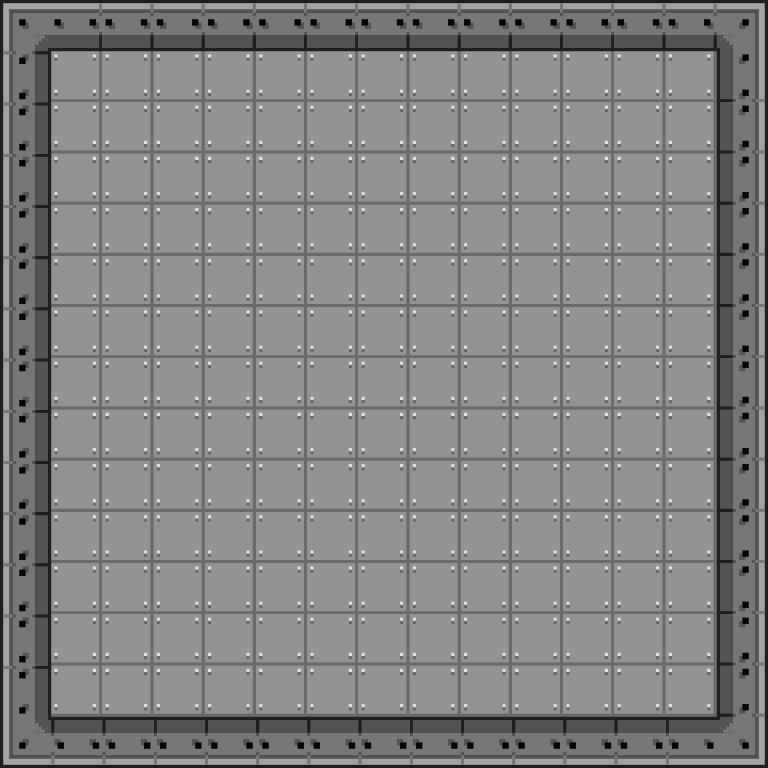
Give the GLSL for this pattern, as a WebGL 2 fragment shader.

```glsl
#version 300 es
precision highp float;
// A riveted floor of square plates inside a bolted, bevelled metal frame.
// Everything sits on a grid of 240 cells; plates repeat every 16 cells, and
// the four frame sides are one side folded by quarter turns.
#define GRID 240.0
#define PLATE 16.0
#define FLOOR_GREY 0.575
#define JOINT_GREY 0.415
#define RIVET_GREY 0.87
#define RIM_GREY 0.64
#define FRAME_GREY 0.465
#define BEVEL_GREY 0.325
#define LINE_GREY 0.12
#define BOLT_GREY 0.02

uniform vec2 u_resolution;
out vec4 fragColor;

float pixelSize;

// Antialiased coverage of the interval [a, b]
float span(float x, float a, float b) {
    return clamp((x - a) / pixelSize + 0.5, 0.0, 1.0)
         - clamp((x - b) / pixelSize + 0.5, 0.0, 1.0);
}

float box(vec2 p, vec2 corner, vec2 size) {
    return span(p.x, corner.x, corner.x + size.x)
         * span(p.y, corner.y, corner.y + size.y);
}

// Turn any side of the frame onto the top side
vec2 foldToTop(vec2 c) {
    if (abs(c.x) > abs(c.y)) return c.x > 0.0 ? vec2(c.y, -c.x) : vec2(-c.y, c.x);
    return c.y > 0.0 ? -c : c;
}

float plateFloor(vec2 p) {
    vec2 cell = mod(p, PLATE);
    float joint = max(span(cell.x, 15.0, 16.0), span(cell.y, 15.0, 16.0));
    float grey = mix(FLOOR_GREY, JOINT_GREY, joint);
    // Four rivets, each with a shadow below
    for (int i = 0; i < 4; i++) {
        vec2 at = vec2(i % 2 == 0 ? 1.0 : 13.0, i < 2 ? 1.0 : 12.0);
        grey = mix(grey, JOINT_GREY, box(cell, at + vec2(0.0, 1.0), vec2(1.0)));
        grey = mix(grey, RIVET_GREY, box(cell, at, vec2(1.0)));
    }
    return grey;
}

float bolt(float grey, vec2 p, vec2 at, float visible) {
    grey = mix(grey, BEVEL_GREY, visible * box(p, at + 1.0, vec2(2.0)));
    return mix(grey, BOLT_GREY, visible * box(p, at, vec2(2.0)));
}

float frame(vec2 side, vec2 inset) {
    float depth = side.y;
    // Nested bands, from the outer outline to the inner one
    float grey = LINE_GREY;
    grey = mix(grey, RIM_GREY, span(depth, 1.0, 3.0));
    grey = mix(grey, BEVEL_GREY, span(depth, 3.0, 4.0));
    grey = mix(grey, FRAME_GREY, span(depth, 4.0, 11.0));
    grey = mix(grey, BEVEL_GREY, span(depth, 11.0, 15.0));

    // Stepped cut at the bevel corners
    for (int i = 0; i < 3; i++) {
        float k = float(i);
        grey = mix(grey, FRAME_GREY, box(inset, vec2(11.0 + k, 11.0), vec2(1.0, 3.0 - k)));
    }

    // Seams between frame segments
    float along = mod(side.x, PLATE);
    float segment = step(PLATE, side.x) * step(side.x, GRID - PLATE);
    float seam = segment * span(along, 15.0, 16.0);
    grey = mix(grey, FRAME_GREY, seam * span(depth, 1.0, 4.0));
    grey = mix(grey, BEVEL_GREY, seam * span(depth, 4.0, 5.0));
    grey = mix(grey, BEVEL_GREY, seam * span(depth, 10.0, 11.0));
    grey = mix(grey, LINE_GREY, seam * span(depth, 11.0, 15.0));

    // Two bolts per segment and one in each corner
    vec2 local = vec2(along, depth);
    grey = bolt(grey, local, vec2(1.0, 6.0), segment);
    grey = bolt(grey, local, vec2(12.0, 6.0), segment);
    return bolt(grey, inset, vec2(6.0), 1.0);
}

void main() {
    float extent = min(u_resolution.x, u_resolution.y);
    pixelSize = GRID / extent;
    vec2 centred = (gl_FragCoord.xy - 0.5 * u_resolution) * pixelSize;
    centred.y = -centred.y;

    vec2 inset = 0.5 * GRID - abs(centred);
    vec2 side = foldToTop(centred) + 0.5 * GRID;
    float inside = span(min(inset.x, inset.y), PLATE, GRID);
    float grey = mix(frame(side, inset), plateFloor(centred + 0.5 * GRID), inside);
    fragColor = vec4(vec3(grey), 1.0);
}
```
